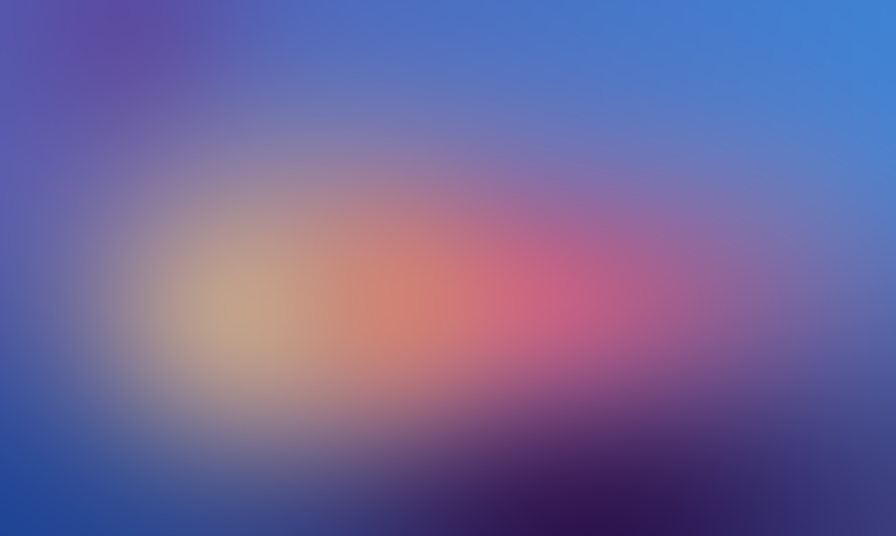
This background is drawn by a WebGL 1 fragment shader. Its source:

```glsl
precision highp float;
// Soft blurred dusk gradient: sand, orange and rose glows over blue and plum.

uniform vec2 u_resolution;

#define SKY_HEIGHT 0.75
#define VIOLET_STRENGTH 0.80
#define HAZE_STRENGTH 0.38
#define LAVENDER_STRENGTH 0.40
#define PLUM_STRENGTH 1.00
#define ROSE_STRENGTH 1.00
#define SAND_STRENGTH 0.97
#define ORANGE_STRENGTH 0.60

// Corner colours
const vec3 SKY_LEFT = vec3(0.325, 0.360, 0.697);
const vec3 SKY_RIGHT = vec3(0.243, 0.510, 0.831);
const vec3 GROUND_LEFT = vec3(0.115, 0.265, 0.588);
const vec3 GROUND_RIGHT = vec3(0.240, 0.275, 0.535);

// Glow colours
const vec3 VIOLET = vec3(0.361, 0.267, 0.608);
const vec3 HAZE = vec3(0.549, 0.530, 0.698);
const vec3 LAVENDER = vec3(0.510, 0.530, 0.725);
const vec3 PLUM = vec3(0.160, 0.068, 0.300);
const vec3 ROSE = vec3(0.795, 0.368, 0.515);
const vec3 SAND = vec3(0.765, 0.655, 0.552);
const vec3 ORANGE = vec3(0.863, 0.525, 0.400);

// Gaussian falloff of an elliptical glow
float glow(vec2 p, vec2 center, vec2 radius) {
  vec2 d = (p - center) / radius;
  return exp(-dot(d, d));
}

// Four-corner blend from ground to sky
vec3 backdrop(vec2 p) {
  vec3 ground = mix(GROUND_LEFT, GROUND_RIGHT, p.x);
  vec3 sky = mix(SKY_LEFT, SKY_RIGHT, p.x);
  return mix(ground, sky, smoothstep(0.0, SKY_HEIGHT, p.y));
}

void main() {
  vec2 p = gl_FragCoord.xy / u_resolution;
  vec3 color = backdrop(p);

  // Cool layers
  color = mix(color, VIOLET, VIOLET_STRENGTH * glow(p, vec2(0.14, 0.93), vec2(0.13, 0.30)));
  color = mix(color, HAZE, HAZE_STRENGTH * glow(p, vec2(0.45, 0.70), vec2(0.30, 0.20)));
  color = mix(color, LAVENDER, LAVENDER_STRENGTH * glow(p, vec2(0.85, 0.57), vec2(0.20, 0.25)));
  color = mix(color, PLUM, PLUM_STRENGTH * glow(p, vec2(0.65, 0.0), vec2(0.27, 0.33)));

  // Warm layers
  color = mix(color, ROSE, ROSE_STRENGTH * glow(p, vec2(0.56, 0.44), vec2(0.31, 0.23)));
  color = mix(color, SAND, SAND_STRENGTH * glow(p, vec2(0.28, 0.42), vec2(0.185, 0.27)));
  color = mix(color, ORANGE, ORANGE_STRENGTH * glow(p, vec2(0.44, 0.43), vec2(0.12, 0.20)));

  gl_FragColor = vec4(color, 1.0);
}
```
